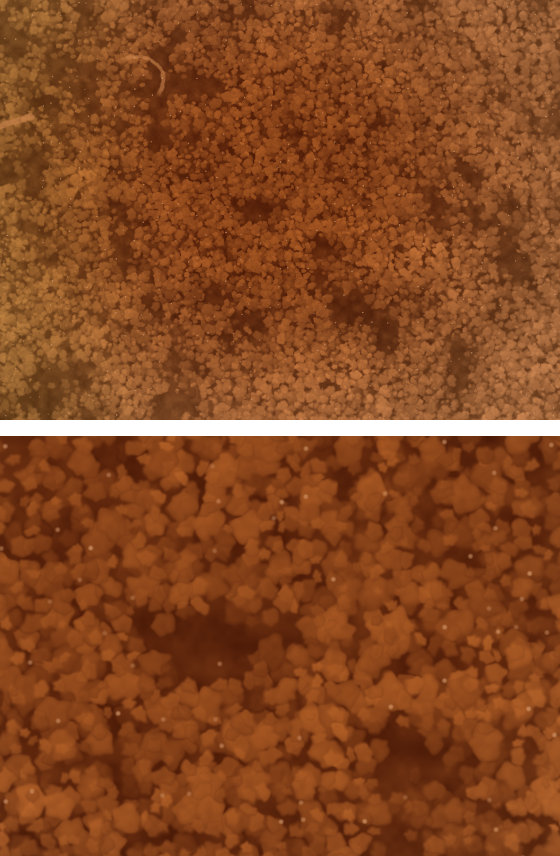
Top: the whole. Bottom: its middle third, enlarged.
Reproduce this texture procedurally as a WebGL 1 fragment shader.

```glsl
precision highp float;
// Damp brown sand seen close up, warm in the middle and paler at the edges.
// Four layers of irregular grains are painted over dark hollows, from deep to
// shallow; a tone ramp then colours them, and glints and two fibres go on top.

uniform vec2 u_resolution;

vec3 hash3(vec2 p) {
  vec3 q = fract(p.xyx * vec3(0.1031, 0.1030, 0.0973));
  q += dot(q, q.yxz + 33.33);
  return fract((q.xxy + q.yzz) * q.zyx);
}

float noise(vec2 p) {
  vec2 i = floor(p), f = fract(p);
  f = f * f * (3.0 - 2.0 * f);
  return mix(mix(hash3(i).x, hash3(i + vec2(1.0, 0.0)).x, f.x),
             mix(hash3(i + vec2(0.0, 1.0)).x, hash3(i + 1.0).x, f.x), f.y);
}

// Heaps (high) and hollows (low) that the grains gather in
float clump(vec2 p) {
  return 0.55 * noise(p * 10.0 + 3.0) + 0.45 * noise(p * 24.0 + 57.0);
}

// Paints one layer of grains over the tone below it
float paintGrains(float tone, vec2 p, float scale, float level, float share, float blur) {
  vec2 q = p * scale + scale * 7.3;
  vec2 cell = floor(q);
  for (int y = -1; y <= 1; y++) {
    for (int x = -1; x <= 1; x++) {
      vec2 id = cell + vec2(float(x), float(y));
      vec3 place = hash3(id);
      vec3 look = hash3(id + 191.7);
      vec2 centre = id + 0.5 + 0.8 * (place.xy - 0.5);
      float heap = clump(centre / scale - 7.3);
      float present = step(place.z, share * smoothstep(0.17, 0.52, heap));

      // Lumpy, slightly faceted outline
      vec2 d = q - centre;
      float angle = atan(d.y, d.x + 0.0001);
      float radius = mix(0.3, 0.56, look.x)
        * (1.0 + 0.13 * cos(2.0 * angle + 6.28 * look.y)
               + 0.08 * cos(5.0 * angle + 6.28 * look.z));
      float edge = length(d) - radius;
      float soft = scale * blur;
      float cover = present * (1.0 - smoothstep(-soft, soft, edge));

      // Own brightness, light from above, darker rim
      float body = level + 0.26 * (look.z - 0.5) + 0.5 * (heap - 0.5);
      body += 0.12 * (d.y - 0.5 * d.x);
      body -= 0.10 * smoothstep(-0.2, 0.0, edge);
      tone = mix(tone, body, 0.88 * cover);
    }
  }
  return tone;
}

// Tiny wet highlights, one at most per cell
float glints(vec2 p) {
  vec2 q = p * 46.0;
  vec3 h = hash3(floor(q) + 411.0);
  float d = length(fract(q) - 0.2 - 0.6 * h.xy);
  return step(0.84, h.z) * (1.0 - smoothstep(0.03, 0.13, d)) * (0.4 + 0.6 * h.x);
}

float segment(vec2 p, vec2 a, vec2 b) {
  vec2 ab = b - a;
  return length(p - a - ab * clamp(dot(p - a, ab) / dot(ab, ab), 0.0, 1.0));
}

// A curled fibre and a straight fleck near the upper left
float fibres(vec2 p) {
  vec2 c = p - vec2(0.325, 0.81);
  float curl = abs(length(c * vec2(0.85, 1.0)) - 0.055);
  float arc = (1.0 - smoothstep(0.002, 0.006, curl))
    * smoothstep(0.0, 0.04, c.x + c.y);
  float fleck = segment(p, vec2(0.0, 0.700), vec2(0.075, 0.722));
  return max(0.6 * arc, 0.7 * (1.0 - smoothstep(0.004, 0.011, fleck)));
}

void main() {
  vec2 p = gl_FragCoord.xy / u_resolution.y;
  vec2 uv = gl_FragCoord.xy / u_resolution;
  float rim = smoothstep(0.12, 0.68, length((uv - vec2(0.48, 0.56)) * vec2(1.1, 0.9)));
  float blur = mix(0.0016, 0.0032, rim);

  // Crumbled edges, then grains from the deepest layer up
  vec2 g = p + 0.004 * (vec2(noise(p * 110.0), noise(p * 110.0 + 71.0)) - 0.5);
  float tone = 0.12 + 0.25 * noise(p * 60.0);
  tone = paintGrains(tone, g, 48.0, 0.46, 0.85, blur);
  tone = paintGrains(tone, g, 62.0, 0.62, 0.85, blur);
  tone = paintGrains(tone, g, 41.0, 0.74, 0.70, blur);
  tone = paintGrains(tone, g, 80.0, 0.76, 0.45, blur);
  tone += 0.08 * (noise(p * 190.0) - 0.5) + 0.16 * (noise(p * 4.0) - 0.5);
  tone = clamp(tone + mix(-0.06, 0.05, rim), 0.0, 1.1);

  // Saturated centre, dusty edges, olive cast at the left
  vec3 ember = mix(vec3(0.28, 0.09, 0.02), vec3(0.71, 0.38, 0.15), tone);
  vec3 dust = mix(vec3(0.31, 0.16, 0.06), vec3(0.77, 0.50, 0.30), tone);
  vec3 color = mix(ember, dust, rim);
  color *= mix(vec3(0.95, 1.0, 0.84), vec3(1.0), smoothstep(0.0, 0.35, uv.x));

  color = mix(color, vec3(0.80, 0.52, 0.30), fibres(g));
  color = mix(color, vec3(0.86, 0.64, 0.46), 0.65 * glints(p));
  gl_FragColor = vec4(color, 1.0);
}
```
